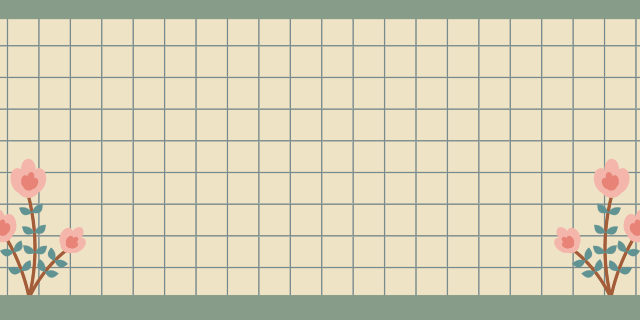
Write a Shadertoy shader that draws this background.

```glsl
const vec3 PAPER = vec3(0.937, 0.890, 0.776);
const vec3 BAND = vec3(0.530, 0.612, 0.537);
const vec3 LINE = vec3(0.465, 0.540, 0.550);
const vec3 STEM = vec3(0.640, 0.365, 0.225);
const vec3 LEAF = vec3(0.380, 0.575, 0.575);
const vec3 PETAL = vec3(0.955, 0.715, 0.665);
const vec3 HEART = vec3(0.910, 0.515, 0.465);

const float BAND_BOTTOM = 0.078;
const float BAND_TOP = 0.940;
const vec2 GRID_STEP = vec2(0.0982, 0.0990);
const vec2 GRID_ORIGIN = vec2(0.0234, 0.1640);
const float LINE_HALF = 0.0021;
const float STEM_HALF = 0.0052;
const float LEAF_LENGTH = 0.043;
const float LEAF_HALF = 0.0115;
const float LEAF_ANGLE = 1.03;
const vec2 ROOT = vec2(0.091, 0.070);

float coverage(float d) {
    float pixel = 1.0 / iResolution.y;
    return 1.0 - smoothstep(-0.6 * pixel, 0.6 * pixel, d);
}

vec2 rotate(vec2 p, float angle) {
    float c = cos(angle), s = sin(angle);
    return vec2(c * p.x - s * p.y, s * p.x + c * p.y);
}

float segment(vec2 p, vec2 a, vec2 b) {
    vec2 ab = b - a;
    return length(p - a - ab * clamp(dot(p - a, ab) / dot(ab, ab), 0.0, 1.0));
}

float ellipse(vec2 p, vec2 radius) {
    float k = length(p / radius);
    return k * (k - 1.0) / max(length(p / (radius * radius)), 1e-4);
}

vec2 bezier(vec2 a, vec2 b, vec2 c, float t) {
    return mix(mix(a, b, t), mix(b, c, t), t);
}

// Lens along +x, bowed so that its tip curls towards +y
float leaf(vec2 p) {
    float t = clamp(p.x / LEAF_LENGTH, 0.0, 1.0);
    float arch = 4.0 * t * (1.0 - t);
    float side = abs(p.y + 0.004 * arch) - LEAF_HALF * arch;
    return max(side * 0.75, abs(p.x - 0.5 * LEAF_LENGTH) - 0.5 * LEAF_LENGTH);
}

// Curved stem with opposite leaves, spaced down from the topmost pair
void drawBranch(inout vec3 color, vec2 p, vec2 bend, vec2 tip,
                float firstLeaf, float spacing, int pairs) {
    float stem = 1e3, leaves = 1e3;
    vec2 previous = ROOT;
    for (int i = 1; i <= 12; i++) {
        vec2 next = bezier(ROOT, bend, tip, float(i) / 12.0);
        stem = min(stem, segment(p, previous, next));
        previous = next;
    }
    for (int i = 0; i < pairs; i++) {
        float t = firstLeaf - spacing * float(i);
        vec2 along = mix(bend - ROOT, tip - bend, t);
        vec2 q = rotate(p - bezier(ROOT, bend, tip, t), -atan(along.y, along.x));
        q.y = abs(q.y);
        q = rotate(q, -LEAF_ANGLE);
        leaves = min(leaves, leaf(vec2(q.x, -q.y)));
    }
    color = mix(color, STEM, coverage(stem - STEM_HALF));
    color = mix(color, LEAF, coverage(leaves));
}

// Four overlapping petals in a unit-sized bloom
float bloom(vec2 p) {
    float d = ellipse(p - vec2(0.0, 0.54), vec2(0.40, 0.56));
    vec2 q = vec2(abs(p.x), p.y);
    d = min(d, ellipse(rotate(q - vec2(0.50, -0.10), 0.25), vec2(0.46, 0.70)));
    return min(d, ellipse(p - vec2(0.0, -0.48), vec2(0.62, 0.56)));
}

void drawFlower(inout vec3 color, vec2 p, vec2 center, float size, float tilt) {
    vec2 q = rotate(p - center, -tilt) / size;
    color = mix(color, PETAL, coverage(bloom(q) * size));
    vec2 inner = rotate(q - vec2(0.07, -0.15), 0.25) / 0.48;
    color = mix(color, HEART, coverage(bloom(inner) * size * 0.48));
}

void mainImage(out vec4 fragColor, in vec2 fragCoord) {
    vec2 p = fragCoord / iResolution.y;
    float width = iResolution.x / iResolution.y;

    // Ruled paper
    vec2 cell = abs(fract((p - GRID_ORIGIN) / GRID_STEP + 0.5) - 0.5) * GRID_STEP;
    vec3 color = mix(PAPER, LINE, coverage(min(cell.x, cell.y) - LINE_HALF));

    // Mirrored bouquets in the lower corners
    vec2 m = vec2(min(p.x, width - p.x), p.y);
    drawBranch(color, m, vec2(0.070, 0.172), vec2(0.016, 0.262), 0.73, 0.31, 2);
    drawBranch(color, m, vec2(0.134, 0.160), vec2(0.206, 0.217), 0.74, 0.25, 2);
    drawBranch(color, m, vec2(0.129, 0.229), vec2(0.0885, 0.390), 0.83, 0.195, 3);
    drawFlower(color, m, vec2(0.003, 0.294), 0.050, 0.30);
    drawFlower(color, m, vec2(0.227, 0.250), 0.043, -0.65);
    drawFlower(color, m, vec2(0.0885, 0.441), 0.057, 0.0);

    // Top and bottom bands
    color = mix(color, BAND, coverage(min(p.y - BAND_BOTTOM, BAND_TOP - p.y)));
    fragColor = vec4(color, 1.0);
}
```
